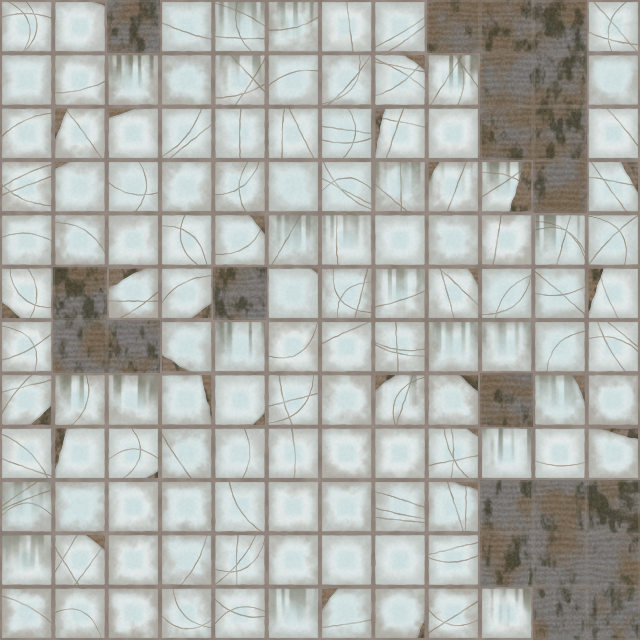
Give the GLSL for this texture, as a WebGL 1 fragment shader.

```glsl
precision highp float;
// Weathered wall of 12 x 12 pale glazed tiles in brown-grey grout.
// Hashes per cell choose dirt, curved cracks, broken corners and lost tiles;
// layered value noise supplies stains, drips and the bare backing wall.
uniform vec2 u_resolution;

const float TILES = 12.0;

float hash(vec2 p) {
  vec3 q = fract(p.xyx * 0.1031);
  q += dot(q, q.yzx + 33.33);
  return fract((q.x + q.y) * q.z);
}

float noise(vec2 p) {
  vec2 i = floor(p), f = fract(p);
  f = f * f * (3.0 - 2.0 * f);
  return mix(mix(hash(i), hash(i + vec2(1, 0)), f.x),
             mix(hash(i + vec2(0, 1)), hash(i + vec2(1, 1)), f.x), f.y);
}

float fbm(vec2 p) {
  float sum = 0.0, amp = 0.53;
  for (int i = 0; i < 4; i++) {
    sum += amp * noise(p);
    p = p * 2.07 + 17.3;
    amp *= 0.5;
  }
  return sum;
}

// Wear decays around a few damaged areas of the wall
float damage(vec2 cell) {
  vec2 a = cell - vec2(9.5, 9.8), b = cell - vec2(10.2, 0.9), c = cell - vec2(0.9, 5.2);
  return max(max(exp(-dot(a, a) / 3.0), exp(-dot(b, b) / 3.2)), exp(-dot(c, c) / 1.2));
}

float lost(vec2 cell) {
  float clustered = step(0.5, damage(cell) + 0.5 * (hash(cell + 41.0) - 0.5));
  return max(clustered, step(0.975, hash(cell + 73.0)));
}

// Signed distance past a slanted break across one corner, positive where broken
float brokenCorner(vec2 cell, vec2 q) {
  float wear = damage(cell);
  if (hash(cell + 5.0) > 0.2 + wear) return -1.0;
  vec2 corner = vec2(hash(cell + 11.0) < 0.5 ? -1.0 : 1.0, hash(cell + 13.0) < 0.35 ? -1.0 : 1.0);
  float angle = mix(0.2, 1.4, hash(cell + 17.0));
  vec2 n = vec2(cos(angle), sin(angle));
  float depth = mix(0.1, 0.32, hash(cell + 19.0)) + 0.4 * wear;
  return dot(q * corner, n) - 0.5 * (n.x + n.y) + depth + 0.03 * (noise(q * 7.0 + cell * 9.0) - 0.5);
}

float cracks(vec2 cell, vec2 q, float px) {
  float ink = 0.0;
  float amount = hash(cell + 23.0);
  for (int i = 0; i < 3; i++) {
    vec2 seed = cell + 31.0 * float(i + 2);
    float angle = 6.2832 * hash(seed);
    vec2 n = vec2(cos(angle), sin(angle));
    float along = dot(q, vec2(-n.y, n.x));
    float bend = pow(hash(seed + 3.0), 3.0) * 1.1;
    float d = dot(q, n) - 0.3 * hash(seed + 7.0) + bend * along * along
            + 0.015 * (noise(q * 12.0 + seed) - 0.5);
    float line = 1.0 - smoothstep(0.003, 0.003 + px, abs(d));
    float fade = 0.45 + 0.55 * noise(q * 5.0 + seed);
    ink = max(ink, line * fade * step(0.42 + 0.2 * float(i), amount));
  }
  return ink;
}

vec3 backingWall(vec2 p, vec2 cell, float brown) {
  float stain = fbm(p * 1.6 + 4.0);
  vec3 col = mix(vec3(0.47, 0.46, 0.45), vec3(0.46, 0.40, 0.33), smoothstep(0.35, 0.65, stain));
  col = mix(col, vec3(0.54, 0.46, 0.38), brown * 0.75);
  // Fine horizontal trowel streaks
  col += vec3(0.018, 0.022, 0.03) * sin(p.y * 55.0 + 5.0 * noise(p * vec2(2, 5)));
  // Green-black mould, heavy in some cells, running downwards
  float mould = fbm(p * vec2(6.0, 3.5) + 60.0) + 0.22 * hash(cell + 83.0);
  col = mix(col, vec3(0.25, 0.245, 0.18), 0.75 * smoothstep(0.58, 0.86, mould));
  return col + 0.07 * (noise(p * 34.0) - 0.5);
}

vec3 glazedTile(vec2 p, vec2 cell, vec2 q) {
  float grime = fbm(p * 4.0);
  float dirt = mix(0.25, 1.0, hash(cell + 2.0));
  float rim = max(abs(q.x), abs(q.y));
  float square = mix(length(q), rim, 0.75);
  // Bluish centre, pale halo, stained rim
  vec3 col = vec3(0.81, 0.875, 0.88);
  float halo = smoothstep(0.1, 0.23, square) * (0.3 + 0.7 * hash(cell + 3.0));
  col = mix(col, vec3(0.885, 0.91, 0.905), halo);
  col = mix(col, vec3(0.76, 0.80, 0.79), 0.75 * smoothstep(0.24, 0.46, square));
  float stain = smoothstep(0.22, 0.52, square + 0.45 * (grime - 0.5));
  col = mix(col, vec3(0.64, 0.61, 0.57), stain * dirt * 0.72);
  col = mix(col, vec3(0.62, 0.58, 0.54), 0.4 * smoothstep(0.43, 0.48, rim));
  // Drips from bare patches above
  float source = max(lost(cell + vec2(0, 1)), 0.7 * step(0.88, hash(cell + 91.0)));
  float drip = smoothstep(0.3, 0.8, noise(vec2(p.x * 13.0, p.y * 0.9)));
  drip *= smoothstep(-0.35, 0.5, q.y + 0.3 * (grime - 0.5));
  col = mix(col, vec3(0.41, 0.41, 0.34), 0.7 * drip * source);
  return col + 0.025 * (noise(p * 30.0) - 0.5);
}

void main() {
  vec2 p = gl_FragCoord.xy / u_resolution * TILES;
  float px = TILES / min(u_resolution.x, u_resolution.y);
  vec2 cell = floor(p), q = fract(p) - 0.5;

  // Tile with its cracks, then whatever is broken away
  float bare = lost(cell);
  float broken = brokenCorner(cell, q);
  vec3 col = glazedTile(p, cell, q);
  col = mix(col, vec3(0.50, 0.43, 0.35), 0.65 * cracks(cell, q, px));
  col *= 1.0 - 0.12 * smoothstep(-0.06, 0.0, broken);
  float exposed = max(bare, smoothstep(-0.5 * px, 0.5 * px, broken));
  col = mix(col, backingWall(p, cell, (1.0 - bare) * (1.0 - damage(cell))), exposed);

  // Slightly uneven grout, nearly buried where the wall is bare
  vec2 inset = abs(q) - 0.44;
  float edge = length(max(inset, 0.0)) + min(max(inset.x, inset.y), 0.0) - 0.023;
  edge += 0.012 * (noise(p * 9.0) - 0.5);
  float grout = smoothstep(-0.5 * px, 0.5 * px, edge) * (1.0 - 0.65 * bare);
  vec3 groutColor = vec3(0.56, 0.52, 0.49) + 0.1 * (fbm(p * 5.0 + 30.0) - 0.5);
  gl_FragColor = vec4(mix(col, groutColor, grout), 1.0);
}
```
